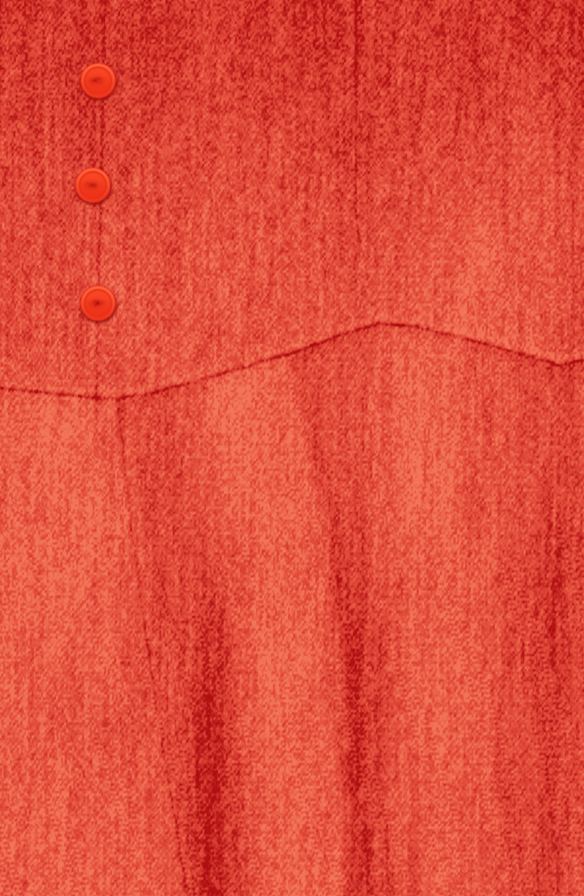
A WebGL 1 fragment shader for this texture:

```glsl
precision highp float;
uniform vec2 u_resolution;

float hash(vec2 p) {
  return fract(sin(dot(p, vec2(127.1, 311.7))) * 43758.55);
}

float noise(vec2 p) {
  vec2 i = floor(p), f = fract(p);
  f = f * f * (3.0 - 2.0 * f);
  return mix(mix(hash(i), hash(i + vec2(1.0, 0.0)), f.x),
             mix(hash(i + vec2(0.0, 1.0)), hash(i + 1.0), f.x), f.y);
}

// Soft bump of height 1 centred on zero
float bump(float d, float width) {
  return exp(-d * d / (width * width));
}

// Height of the waist seam, measured down from the top
float waistLine(float x) {
  float rise = clamp((x - 0.205) / 0.445, 0.0, 1.0);
  float y = mix(0.664, 0.686, clamp(x / 0.205, 0.0, 1.0));
  y += -0.136 * rise + 0.009 * sin(3.1416 * rise);
  y += 0.076 * pow(clamp((x - 0.65) / 0.31, 0.0, 1.0), 1.25);
  y += 0.005 * bump(x - 0.65, 0.03) - 0.004 * bump(x - 0.205, 0.03);
  return y - 0.25 * max(x - 0.96, 0.0);
}

// Broad light and shade of the upper part
float bodiceTone(vec2 p) {
  float t = 0.31 + 0.25 * smoothstep(0.0, 0.6, p.y);
  t += 0.17 * bump(p.x - 0.80, 0.16) * smoothstep(0.1, 0.5, p.y);
  t -= 0.10 * bump(p.x - 0.57, 0.06) * smoothstep(0.7, 0.2, p.y);
  t -= 0.07 * bump(p.x - 0.16, 0.05);
  return t - 0.10 * smoothstep(0.92, 1.0, p.x);
}

// Hanging folds of the lower part
float skirtTone(vec2 p, float seamX) {
  float low = smoothstep(0.75, 1.35, p.y);
  float t = 0.62 - 0.07 * low;

  // Main fold: lit on its left, shaded on its right
  float edge = p.x - 0.60 + 0.09 * pow(clamp((1.25 - p.y) / 0.6, 0.0, 1.0), 1.6);
  float shade = smoothstep(-0.022, 0.012, edge) * exp(-max(edge, 0.0) / 0.07);
  t -= shade * (0.33 + 0.12 * low);
  t += 0.18 * bump(edge + 0.10, 0.065);

  // Lesser folds
  t -= 0.32 * low * bump(p.x - 0.365, 0.038);
  t -= 0.13 * bump(p.x - seamX - 0.05, 0.07);
  t += 0.13 * bump(p.x - 0.73, 0.07);
  t -= 0.25 * bump(p.x - 0.97 + 0.04 * low, 0.065);
  t += 0.09 * smoothstep(0.0, -0.08, p.x - seamX);

  // Sparse creases gathered in the shaded parts
  float crease = smoothstep(0.66, 0.92, noise(p * vec2(95.0, 9.0) + 41.0));
  float zone = bump(edge - 0.05, 0.07) + bump(p.x - 0.35, 0.06) + 0.7 * bump(p.x - 0.92, 0.09);
  return t - 0.24 * crease * zone * smoothstep(0.75, 0.95, p.y);
}

// Crinkled threads running mostly downwards
float weave(vec2 p) {
  vec2 q = p + vec2(0.006 * noise(p * vec2(9.0, 5.0)), 0.0);
  float grain = noise(q * vec2(300.0, 230.0)) - 0.5;
  float speck = noise(q * vec2(170.0, 125.0) + 7.0) - 0.5;
  float twill = sin(6.2832 * (q.x * 105.0 + q.y * 75.0 + noise(q * 45.0)));
  float streak = noise(q * vec2(170.0, 16.0)) - 0.5;
  float crinkle = noise(q * vec2(85.0, 7.0) + 19.0) - 0.5;
  return 0.58 * grain + 0.26 * speck + 0.07 * twill + 0.27 * streak + 0.15 * crinkle;
}

vec3 fabric(float t) {
  vec3 c = mix(vec3(0.69, 0.06, 0.07), vec3(0.88, 0.285, 0.22), smoothstep(-0.2, 0.52, t));
  return mix(c, vec3(0.95, 0.46, 0.345), smoothstep(0.38, 1.0, t));
}

void main() {
  vec2 p = vec2(gl_FragCoord.x, u_resolution.y - gl_FragCoord.y) / u_resolution.x;
  float px = 1.0 / u_resolution.x;
  float waist = p.y - waistLine(p.x) - 0.003 * (noise(p * 38.0) - 0.5);
  float isSkirt = smoothstep(-0.003, 0.003, waist);
  float drop = max(p.y - 0.686, 0.0);
  float skirtSeamX = 0.204 + 0.118 * pow(drop / 0.85, 1.25);

  float tone = mix(bodiceTone(p), skirtTone(p, skirtSeamX), isSkirt);
  tone += weave(p) + 0.14 * (noise(p * vec2(11.0, 4.0)) - 0.5);

  // Seams: stitched grooves with a raised lip
  float stitch = 0.3 + 0.7 * noise(p * vec2(75.0, 95.0));
  float wobble = 0.003 * (noise(p * vec2(8.0, 42.0)) - 0.5);
  float placket = p.x - 0.180 + 0.022 * p.y + wobble;
  float dart = p.x - 0.610 - 0.024 * smoothstep(0.36, 0.52, p.y) + wobble;
  float skirtSeam = p.x - skirtSeamX + wobble;
  tone -= 0.72 * stitch * bump(waist, 0.0036);
  tone += 0.13 * bump(waist + 0.011, 0.006) - 0.10 * bump(waist - 0.012, 0.009);
  tone -= (1.0 - isSkirt) * stitch * 0.40 * bump(placket, 0.0026);
  tone += (1.0 - isSkirt) * 0.08 * bump(placket - 0.009, 0.006);
  tone -= stitch * 0.55 * bump(dart, 0.0026) * smoothstep(0.53, 0.40, p.y);
  tone -= isSkirt * stitch * 0.42 * bump(skirtSeam, 0.0030);
  tone += isSkirt * 0.09 * bump(skirtSeam + 0.010, 0.007);
  vec3 color = fabric(tone);

  // Buttons: cast shadow, thin bright rim, flat face, small knot of thread
  for (int i = 0; i < 3; i++) {
    float n = float(i);
    vec2 d = p - vec2(0.1635 + 0.0045 * cos(3.0 * n), 0.138 + 0.179 * n + 0.0115 * n * (n - 1.0));
    float r = length(d);
    float shadow = smoothstep(0.036, 0.028, length(d - vec2(0.001, 0.003)));
    color = mix(color, vec3(0.60, 0.05, 0.04), 0.75 * shadow);
    vec3 face = mix(vec3(0.93, 0.20, 0.10), vec3(0.98, 0.27, 0.14), smoothstep(0.02, -0.02, d.y));
    face += vec3(0.04, 0.15, 0.12) * bump(r - 0.0265, 0.002) * (0.5 - 14.0 * d.y);
    face -= vec3(0.10, 0.06, 0.04) * bump(r - 0.0225, 0.002) * (0.5 - 18.0 * d.y);
    float knot = bump(length(d * vec2(0.75, 1.3) + vec2(0.002, 0.0)), 0.0075);
    face = mix(face, vec3(0.66, 0.04, 0.04), knot * (0.35 + 0.65 * noise(d * 200.0 + n)));
    color = mix(color, face, smoothstep(0.030 + px, 0.030 - px, r));
  }
  gl_FragColor = vec4(color, 1.0);
}
```
